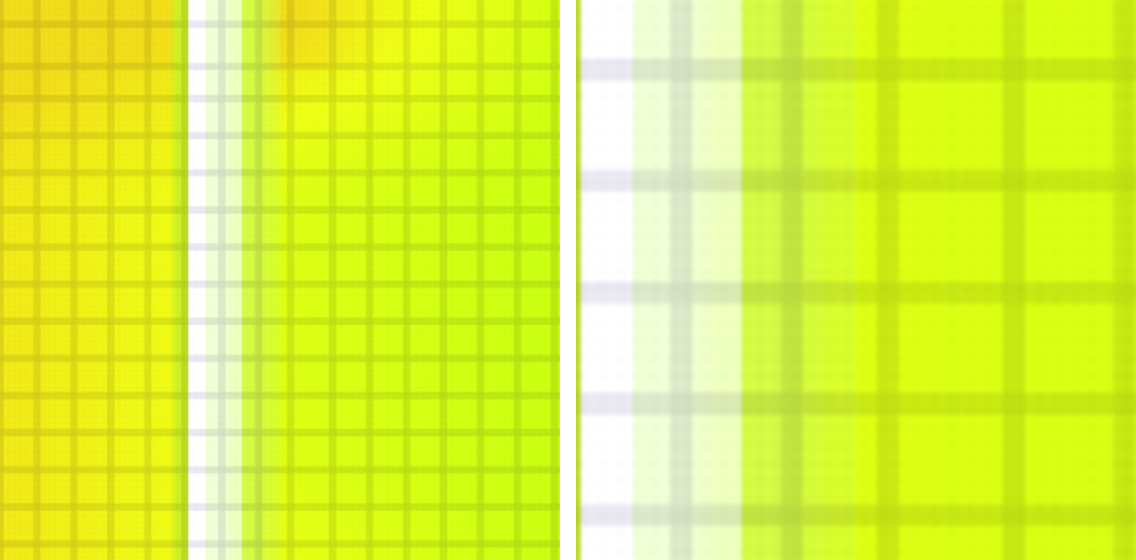
Left, the full canvas; right, a detail of the centre.
Reproduce this pattern procedurally as a three.js fragment shader.

```glsl
varying vec2 vUv;

#define PITCH vec2(0.0660, 0.0663)
#define OFFSET vec2(0.0, 0.0285)
#define SHIFTED_LINE vec2(8.0, 13.0)
#define LINE_SHIFT -0.0092
#define LINE_HALF_WIDTH 0.0066
#define LINE_SOFTNESS 0.0026
#define LINE_TINT vec3(0.915, 0.91, 0.94)
#define EDGE 0.002
#define GRAIN_CELLS 96.0
#define GRAIN 0.035

const vec3 LIME = vec3(0.78, 1.0, 0.07);
const vec3 YELLOW = vec3(0.93, 1.0, 0.08);
const vec3 AMBER = vec3(0.95, 0.86, 0.10);
const vec3 OLIVE = vec3(0.80, 0.94, 0.14);
const vec3 SOFT_LIME = vec3(0.83, 0.98, 0.27);
const vec3 MINT = vec3(0.945, 1.0, 0.84);
const vec3 CREAM = vec3(0.935, 1.0, 0.74);

float hash(float n) {
  return fract(sin(n * 127.1) * 43758.55);
}

float edge(float at, float x) {
  return smoothstep(at - EDGE, at + EDGE, x);
}

vec3 heatColor(float heat) {
  vec3 cool = mix(LIME, YELLOW, clamp(heat * 2.0, 0.0, 1.0));
  return mix(cool, AMBER, clamp(heat * 2.0 - 1.0, 0.0, 1.0));
}

// Warmth of the left panel, strongest at the top and the outer side
float leftHeat(vec2 p) {
  return 0.55 + 0.27 * (1.0 - p.x / 0.31)
    + 0.3 * smoothstep(0.62, 0.95, p.y) + 0.1 * edge(0.88, p.y);
}

// Warmth of the right panel, fading toward the far side
float rightHeat(vec2 p) {
  float s = clamp((p.x - 0.5) * 2.0, 0.0, 1.0);
  float top = smoothstep(0.62, 1.0, p.y);
  float corner = edge(0.88, p.y) * (1.0 - smoothstep(0.54, 0.7, p.x));
  float bottom = 1.0 - smoothstep(0.0, 0.2, p.y);
  return mix(0.28, 0.04, s) + top * mix(0.6, 0.12, s)
    + 0.16 * corner + 0.12 * bottom * (1.0 - s);
}

// Panels and the bright vertical band between them
vec3 background(vec2 p) {
  float grain = GRAIN * (hash(floor(p.x * GRAIN_CELLS)) - 0.5);
  vec3 color = heatColor(leftHeat(p) + grain);
  color = mix(color, OLIVE, smoothstep(0.30, 0.318, p.x));
  color = mix(color, vec3(1.0), edge(0.336, p.x));
  vec3 pale = mix(MINT, CREAM, smoothstep(0.39, 0.425, p.x));
  color = mix(color, pale, edge(0.367, p.x));
  color = mix(color, SOFT_LIME, edge(0.432, p.x));
  vec3 right = heatColor(rightHeat(p) + grain);
  float blend = 0.55 * smoothstep(0.455, 0.495, p.x) + 0.45 * edge(0.5, p.x);
  return mix(color, right, blend);
}

// Coverage of the soft grid lines along both axes
vec2 gridLines(vec2 p) {
  vec2 id = floor((p - OFFSET) / PITCH + 0.5);
  vec2 shifted = 1.0 - step(0.5, abs(id - SHIFTED_LINE));
  vec2 d = abs(p - OFFSET - id * PITCH - shifted * LINE_SHIFT);
  return 1.0 - smoothstep(LINE_HALF_WIDTH - LINE_SOFTNESS,
                          LINE_HALF_WIDTH + LINE_SOFTNESS, d);
}

void main() {
  vec3 color = background(vUv);

  // Faint fine weave
  vec2 weave = cos(vUv * GRAIN_CELLS * 6.2832);
  color *= 1.0 + 0.005 * (weave.x + weave.y);

  vec2 lines = gridLines(vUv);
  float ink = max(lines.x, lines.y) + 0.4 * min(lines.x, lines.y);
  color *= mix(vec3(1.0), LINE_TINT, ink);

  gl_FragColor = vec4(clamp(color, 0.0, 1.0), 1.0);
}
```
